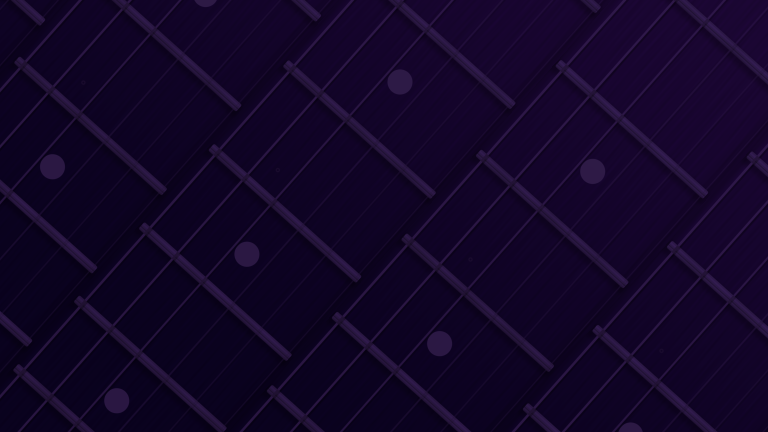
Reproduce this texture procedurally as a WebGL 1 fragment shader.

```glsl
precision mediump float;

// Diagonal rows of dim violet guitar necks with frets, strings and inlay dots.
// The plane is turned into across/along axes and folded into staggered necks;
// frets follow a geometric series, and layered sines give the wood its grain.

uniform vec2 u_resolution;

// Position along the neck of a fret; spacing widens by 7 percent each time.
float fretPosition(float n) {
  return 3.027 * pow(1.07, n) - 2.8896;
}

float hash(vec2 p) {
  return fract(sin(dot(p, vec2(12.99, 78.23))) * 437.58);
}

// Coverage of a shape from its signed distance, one pixel soft.
float fill(float d) {
  float pixel = 1.0 / u_resolution.y;
  return 1.0 - smoothstep(-0.7 * pixel, 0.7 * pixel, d);
}

float boxDistance(vec2 p, vec2 halfSize, float corner) {
  vec2 q = abs(p) - halfSize + corner;
  return length(max(q, 0.0)) + min(max(q.x, q.y), 0.0) - corner;
}

// Fine fibres running along the neck, around -1 to 1.
float woodGrain(float across, float along, float seed) {
  float warp = sin(along * 7.0 + seed) + sin(along * 17.0 + across * 12.0);
  float fibres = sin(across * 420.0 + warp * 0.8);
  fibres += 0.7 * sin(across * 187.0 - warp + seed);
  fibres += 0.6 * sin(across * 690.0 + warp * 1.2);
  return fibres * (0.35 + 0.15 * sin(along * 38.0 + across * 90.0));
}

void main() {
  vec2 p = gl_FragCoord.xy / u_resolution.y;

  // Turned axes, folded into one neck per stripe; frets lean slightly
  float along = dot(p, vec2(0.657, 0.754));
  float across = dot(p, vec2(0.754, -0.657)) - 0.0097 * along + 0.077;
  float neck = floor(across / 0.471);
  float u = across - 0.471 * neck;
  float v = along - 0.14 * neck + 0.003 * neck * neck + 0.015 * u;

  float fretIndex = log((v + 2.8896) / 3.027) / log(1.07);
  float cell = floor(fretIndex);
  float nearest = floor(fretIndex + 0.5);
  float fretOffset = v - fretPosition(nearest);

  // Wood, lit from the upper right
  float light = smoothstep(0.2, 1.65, 0.45 * p.x + 0.7 * p.y);
  vec3 color = mix(vec3(0.037, 0.006, 0.117), vec3(0.108, 0.024, 0.203), light);
  color *= 1.0 + 0.09 * woodGrain(u, v, neck * 2.3);

  // Dim gap and rounded-off shade at the neck edges
  color *= 1.0 - 0.18 * smoothstep(0.425, 0.468, u);
  color *= 1.0 - 0.18 * (1.0 - smoothstep(0.0, 0.018, u));

  // Inlay dot in every second cell
  float middle = fretPosition(cell + 0.5) - 0.006 + 0.007 * max(cell - 2.0, 0.0);
  float hasDot = 1.0 - step(0.5, mod(cell, 2.0));
  float dotDistance = length(vec2(u - 0.231, v - middle)) - 0.029;
  color = mix(color, vec3(0.172, 0.096, 0.268) + 0.02 * light, 0.95 * hasDot * fill(dotDistance));

  // One small knot per neck
  float knot = length(vec2(u - 0.155, v - 0.882));
  color = mix(color, vec3(0.115, 0.055, 0.190), 0.7 * fill(abs(knot - 0.0035) - 0.0015));

  // Fret shadow, then the metal bar with a bright crown and a dark seam
  vec2 fretPoint = vec2(u - 0.234, fretOffset);
  float shadow = boxDistance(fretPoint + vec2(0.0, 0.008), vec2(0.230, 0.010), 0.004);
  color *= 1.0 - 0.25 * (1.0 - smoothstep(-0.004, 0.016, shadow));
  float bar = fill(boxDistance(fretPoint, vec2(0.230, 0.0105), 0.004));
  float wear = hash(vec2(neck, nearest)) - 0.5 + 0.5 * sin(u * 43.0 + nearest * 5.0);
  vec3 metal = vec3(0.152, 0.084, 0.243) * (1.0 + 0.08 * wear + 0.12 * light);
  metal *= 1.0 + 0.14 * fill(abs(fretOffset - 0.0045) - 0.0020);
  metal *= 1.0 - 0.25 * fill(abs(fretOffset + 0.0025) - 0.0012);
  metal *= 0.78 + 0.22 * smoothstep(-0.0105, -0.0045, fretOffset);
  color = mix(color, metal, bar);

  // Six strings, from thick and bright to thin and faint
  for (int i = 0; i < 6; i++) {
    float k = float(i);
    float side = u - 0.023 - 0.0865 * k;
    float radius = 0.0029 - 0.0003 * k;
    float strength = mix(0.90, 0.30, smoothstep(1.5, 3.5, k));
    color *= 1.0 - 0.32 * strength * fill(abs(side - 0.0045) - radius);
    vec3 wire = vec3(0.172, 0.092, 0.268) * (1.0 + 0.12 * light - 0.30 * bar);
    color = mix(color, wire, strength * fill(abs(side) - radius));
  }

  gl_FragColor = vec4(color, 1.0);
}
```
